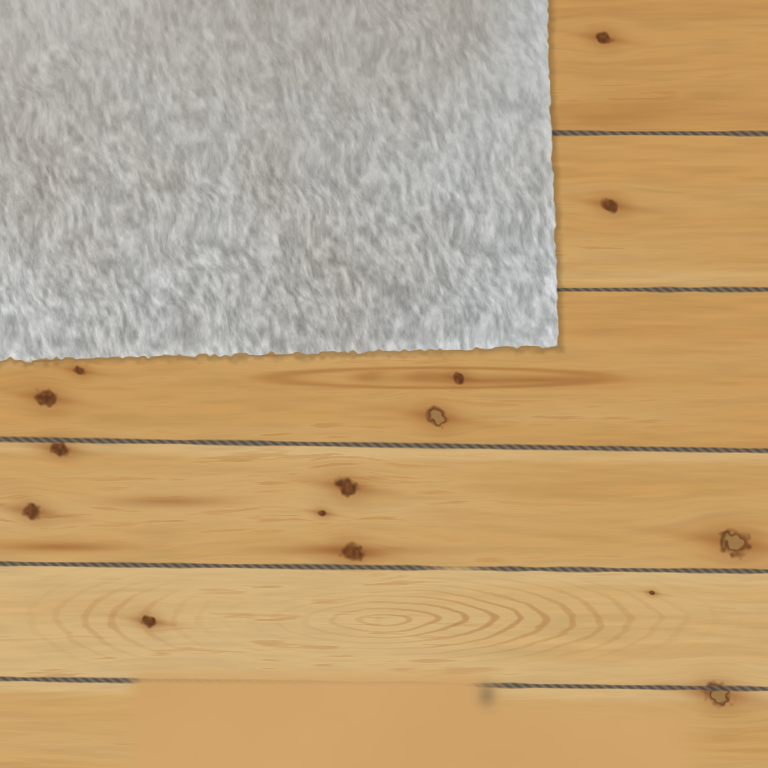
Write a three.js fragment shader that draws this texture.

```glsl
varying vec2 vUv;

const vec3 WOOD_DEEP = vec3(0.69, 0.49, 0.27);
const vec3 WOOD_MID = vec3(0.775, 0.595, 0.355);
const vec3 WOOD_PALE = vec3(0.83, 0.70, 0.49);
const vec3 STREAK = vec3(0.58, 0.36, 0.18);
const vec3 KNOT_DARK = vec3(0.32, 0.19, 0.12);
const vec3 KNOT_CORE = vec3(0.61, 0.47, 0.29);
const vec3 SEAM_DARK = vec3(0.29, 0.26, 0.23);
const vec3 RUG_WARM = vec3(0.675, 0.645, 0.605);
const vec3 RUG_COOL = vec3(0.695, 0.705, 0.70);
const vec3 HAZE = vec3(0.81, 0.635, 0.41);
const float SEAM_HALF = 0.0032;

// Seam heights at the left and right side, from the top down
const vec2 SEAMS[5] = vec2[5](vec2(0.829, 0.826), vec2(0.622, 0.623),
  vec2(0.428, 0.413), vec2(0.266, 0.256), vec2(0.116, 0.103));
const float PALENESS[6] = float[6](0.0, 0.12, 0.1, 0.28, 0.78, 0.3);

// Knots: centre and radius, a negative radius has a pale core
const int KNOT_COUNT = 15;
const vec3 KNOTS[KNOT_COUNT] = vec3[KNOT_COUNT](
  vec3(0.786, 0.950, 0.011), vec3(0.796, 0.733, 0.012), vec3(0.060, 0.482, 0.014),
  vec3(0.104, 0.517, 0.008), vec3(0.569, 0.457, -0.015), vec3(0.597, 0.508, 0.009),
  vec3(0.452, 0.366, 0.015), vec3(0.458, 0.281, 0.015), vec3(0.420, 0.332, 0.006),
  vec3(0.042, 0.334, 0.013), vec3(0.078, 0.415, 0.012), vec3(0.957, 0.293, -0.021),
  vec3(0.194, 0.191, 0.010), vec3(0.935, 0.096, -0.018), vec3(0.849, 0.228, 0.004));

// Reddish streaks: centre and half length
const vec3 STREAKS[6] = vec3[6](vec3(0.48, 0.509, 0.022), vec3(0.552, 0.509, 0.035),
  vec3(0.68, 0.505, 0.12), vec3(0.45, 0.283, 0.10), vec3(0.22, 0.347, 0.07), vec3(0.08, 0.288, 0.09));

float hash(vec2 p) {
  vec3 q = fract(p.xyx * 0.1031);
  q += dot(q, q.yzx + 33.33);
  return fract((q.x + q.y) * q.z);
}

float noise(vec2 p) {
  vec2 i = floor(p), f = fract(p);
  f = f * f * (3.0 - 2.0 * f);
  return mix(mix(hash(i), hash(i + vec2(1, 0)), f.x),
             mix(hash(i + vec2(0, 1)), hash(i + vec2(1, 1)), f.x), f.y);
}

float fbm(vec2 p) {
  float sum = 0.0, amp = 0.533;
  for (int i = 0; i < 4; i++) {
    sum += amp * noise(p);
    p = p * 2.03 + 17.1;
    amp *= 0.5;
  }
  return sum;
}

float blob(vec2 d, vec2 size) {
  d /= size;
  return exp(-dot(d, d));
}

vec3 floorBoards(vec2 p) {
  // Board index, depth below its upper seam, and seam lines
  float board = 0.0, tone = PALENESS[0], seam = 0.0, depth = 1.0;
  for (int i = 0; i < 5; i++) {
    float offset = p.y - mix(SEAMS[i].x, SEAMS[i].y, p.x);
    if (offset < 0.0) { board = float(i + 1); tone = PALENESS[i + 1]; depth = -offset; }
    float width = SEAM_HALF * (0.75 + 0.5 * noise(vec2(p.x * 30.0, float(i))));
    seam = max(seam, 1.0 - smoothstep(width * 0.4, width * 1.4, abs(offset)));
  }
  seam *= 1.0 - 0.75 * blob(p - vec2(0.595, 0.26), vec2(0.03, 0.02));

  // Grain bends around the knots
  vec2 g = p;
  for (int i = 0; i < KNOT_COUNT; i++) {
    vec2 d = p - KNOTS[i].xy;
    g.y -= d.y * 0.65 * blob(d, abs(KNOTS[i].z) * vec2(3.5, 2.2));
  }
  g.y += 0.012 * (noise(vec2(p.x * 5.0, p.y * 9.0 + board * 7.0)) - 0.5);
  float broad = fbm(vec2(g.x * 2.5, g.y * 24.0 + board * 5.0));
  float fine = fbm(vec2(g.x * 14.0, g.y * 190.0));

  float pale = tone + 0.9 * (broad - 0.5) + 0.22 * (1.0 - p.x) * smoothstep(0.5, 0.1, p.y);
  pale += 0.55 * (1.0 - smoothstep(0.012, 0.024, depth)) * step(2.5, board);
  pale += 0.55 * blob(p - vec2(0.88, 0.638), vec2(0.4, 0.012));
  pale -= 0.5 * blob(p - vec2(0.82, 0.862), vec2(0.12, 0.025));
  vec3 col = mix(WOOD_MID, WOOD_PALE, clamp(pale, 0.0, 1.0));
  col = mix(col, WOOD_DEEP, clamp(-pale * 1.3, 0.0, 0.7));
  col *= 0.94 + 0.12 * fine;
  col = mix(col, STREAK, 0.28 * smoothstep(0.58, 0.8, fine) * smoothstep(0.35, 0.7, broad));

  // Nested arches, a long loop and streaks
  vec2 arch = (p - vec2(0.50, 0.193)) / vec2(1.0, 0.22);
  float rings = sin(length(arch) * 175.0 + 5.0 * fbm(p * vec2(14.0, 45.0)));
  float area = blob(p - vec2(0.64, 0.193), vec2(0.19, 0.038)) + 0.6 * blob(p - vec2(0.15, 0.193), vec2(0.09, 0.04));
  col = mix(col, STREAK, 0.34 * smoothstep(0.35, 1.0, rings) * area);
  float rim = abs(length((p - vec2(0.57, 0.508)) / vec2(0.21, 0.013)) - 1.0);
  col = mix(col, STREAK, 0.4 * (1.0 - smoothstep(0.0, 0.28, rim)) * smoothstep(0.1, 0.5, broad));
  for (int i = 0; i < 6; i++)
    col = mix(col, STREAK, blob(p - STREAKS[i].xy, vec2(STREAKS[i].z, 0.0065)) * (0.25 + 0.5 * fine));

  // Knots with a stained halo
  for (int i = 0; i < KNOT_COUNT; i++) {
    float r = abs(KNOTS[i].z);
    vec2 d = p - KNOTS[i].xy;
    d.y += 0.15 * d.x;
    float dist = length(d * vec2(0.92, 1.15)) / r + 0.5 * (noise(p * 170.0) - 0.5);
    col = mix(col, STREAK, 0.45 * blob(d, r * vec2(2.0, 1.3)) + 0.3 * blob(d, r * vec2(4.5, 0.4)));
    vec3 core = mix(KNOT_DARK, STREAK, 0.6 * noise(p * 230.0));
    if (KNOTS[i].z < 0.0) core = mix(KNOT_CORE, core, smoothstep(0.4, 0.7, dist));
    col = mix(col, core, 0.88 * (1.0 - smoothstep(0.55, 1.1, dist)));
  }

  // Twisted cord in the seams
  float twist = 0.5 + 0.5 * sin((p.x + p.y * 1.5) * 480.0);
  col = mix(col, SEAM_DARK + 0.13 * twist, seam * 0.88);

  // Soft haze along the lower border
  float haze = smoothstep(0.155, 0.19, p.x) * (1.0 - smoothstep(0.60, 0.67, p.x) * smoothstep(0.055, 0.10, p.y));
  haze *= (1.0 - smoothstep(0.105, 0.14, p.y)) * (1.0 - smoothstep(0.86, 0.95, p.x));
  col = mix(col, HAZE + 0.04 * (fbm(p * 5.0) - 0.5), haze);
  return mix(col, SEAM_DARK, 0.35 * blob(p - vec2(0.634, 0.095), vec2(0.012, 0.015)));
}

vec3 rugPile(vec2 p, float edge) {
  vec2 lean = p + 0.012 * noise(p * 22.0);
  float tufts = fbm(vec2(lean.x * 150.0 + lean.y * 35.0, lean.y * 75.0)) - 0.5;
  float patches = fbm(p * vec2(7.0, 5.0) + 3.0) - 0.5;
  float cool = 0.15 + 0.55 * p.x + 0.9 * (1.0 - p.y) + 1.1 * patches;
  vec3 col = mix(RUG_WARM, RUG_COOL, clamp(cool, 0.0, 1.0));
  col += mix(0.36, 0.20, smoothstep(0.6, 1.0, p.y)) * tufts + 0.10 * patches;
  return col + 0.05 * (1.0 - smoothstep(0.0, 0.022, edge));
}

void main() {
  // Rug corner with a frayed border; edge is positive inside
  vec2 p = vUv;
  float fray = 0.006 * (noise(p * 150.0) - 0.5) + 0.004 * (noise(p * 55.0) - 0.5);
  float side = mix(0.727, 0.714, smoothstep(0.52, 1.0, p.y)) - p.x;
  float hem = p.y - mix(0.531, 0.548, p.x / 0.72);
  float edge = min(side + fray * 0.5, hem + fray);
  vec3 col = floorBoards(p) * (1.0 - 0.2 * smoothstep(-0.012, 0.0, edge));
  col = mix(col, rugPile(p, edge), smoothstep(-0.0012, 0.0016, edge));
  gl_FragColor = vec4(col, 1.0);
}
```
